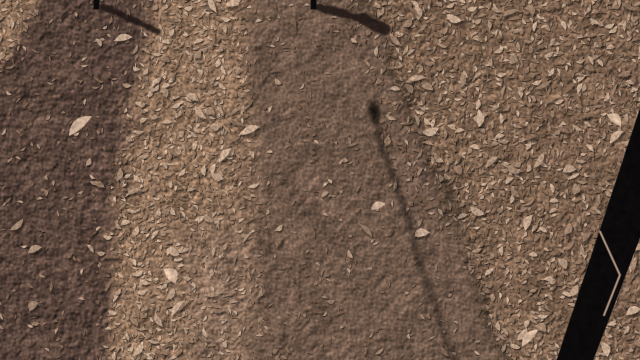
Write a WebGL 1 fragment shader that draws this texture.

```glsl
precision highp float;
// A sunlit dirt track between bands of dry leaf litter, with a dark leaning post.
// Soft masks over bumpy gradient noise make the ground; leaves are scattered
// in jittered grid cells, then shadows, grooves and posts are laid on top.
uniform vec2 u_resolution;
const vec3 SOIL_DARK = vec3(0.34, 0.265, 0.23);
const vec3 SOIL_PATH = vec3(0.425, 0.34, 0.285);
const vec3 SOIL_DUST = vec3(0.52, 0.42, 0.35);
const vec3 LITTER_WARM = vec3(0.56, 0.445, 0.355);
const vec3 LITTER_RIGHT = vec3(0.48, 0.38, 0.305);
const vec3 LEAF_BROWN = vec3(0.37, 0.265, 0.19);
const vec3 LEAF_PALE = vec3(0.84, 0.72, 0.62);
const vec3 SHADOW = vec3(0.12, 0.085, 0.075);
const vec3 POST_BLACK = vec3(0.045, 0.038, 0.038);
const vec2 TO_LIGHT = vec2(-0.004, 0.005);
const float CLOD_FREQ = 46.0;
const float LEAF_FREQ = 72.0;

vec2 hash2(vec2 p) {
  vec3 q = fract(p.xyx * vec3(0.1031, 0.103, 0.0973));
  q += dot(q, q.yzx + 33.33);
  return fract((q.xx + q.yz) * q.zy);
}
float corner(vec2 i, vec2 f, vec2 o) { return dot(hash2(i + o) * 2.0 - 1.0, f - o); }
float noise(vec2 p) {
  vec2 i = floor(p), f = fract(p), u = f * f * (3.0 - 2.0 * f), e = vec2(1.0, 0.0);
  return mix(mix(corner(i, f, e.yy), corner(i, f, e), u.x),
             mix(corner(i, f, e.yx), corner(i, f, e.xx), u.x), u.y);
}
float groundHeight(vec2 p) {
  return noise(p * CLOD_FREQ) + 0.55 * noise(p * CLOD_FREQ * 2.3 + 9.0);
}
float segment(vec2 p, vec2 a, vec2 b) {
  vec2 d = b - a;
  return length(p - a - d * clamp(dot(p - a, d) / dot(d, d), 0.0, 1.0));
}
// Signed size of a curled, pointed leaf; negative inside.
float leaf(vec2 p, float angle, vec2 size) {
  float c = cos(angle), s = sin(angle);
  vec2 q = vec2(c * p.x + s * p.y, c * p.y - s * p.x) / size;
  q.y += 0.5 * q.x * q.x - 0.2;
  return (abs(q.y) + q.x * q.x - 1.0) * size.y;
}
// Lays one grid of random leaves and their small shadows over a colour.
vec3 scatterLeaves(vec3 col, vec2 p, float freq, float density, float glow) {
  vec2 q = p * freq + freq;
  float aa = 0.8 * freq / u_resolution.y;
  for (int j = -1; j <= 1; j++) {
    for (int i = -1; i <= 1; i++) {
      vec2 id = floor(q) + vec2(float(i), float(j));
      vec2 pick = hash2(id + 57.3), form = hash2(id + 113.7), d = q - id - hash2(id);
      vec2 size = vec2(0.3, 0.12) + vec2(0.4, 0.18) * form;
      float present = step(pick.x, density), angle = 6.283 * pick.y;
      float shade = smoothstep(-0.1, 0.15, leaf(d - vec2(0.13, -0.17), angle, size));
      float cover = 1.0 - smoothstep(-aa, aa, leaf(d, angle, size));
      float tone = clamp(form.x * form.y * 1.2 + glow, 0.0, 1.0);
      col *= 1.0 - 0.38 * (1.0 - shade) * present;
      col = mix(col, mix(LEAF_BROWN, LEAF_PALE, tone), cover * present * 0.85);
    }
  }
  return col;
}
// Antialiased coverage inside a signed distance.
float inside(float d, float soft) { return 1.0 - smoothstep(-soft, soft, d); }

void main() {
  vec2 p = gl_FragCoord.xy / u_resolution.y;
  float px = 1.0 / u_resolution.y, down = 1.0 - p.y;
  float wobble = 0.05 * noise(p * 9.0) + 0.035 * noise(p * 27.0), x = p.x + wobble;
  // Bands: left soil, warm litter strip, central path, right litter.
  float bank = inside(x - 0.30 - 0.14 * p.y * p.y, 0.035);
  bank *= smoothstep(-0.03, 0.02, x + 0.6 * down - 0.115);
  float rimX = x - 1.025 - 0.375 * down;
  float right = smoothstep(-0.025, 0.025, rimX);
  float path = smoothstep(0.63, 0.75, x) * (1.0 - right);
  float strip = (1.0 - bank) * (1.0 - path) * (1.0 - right);
  float dusty = strip * smoothstep(0.5, 0.72, down) * smoothstep(0.38, 0.62, x);
  float grooveX = p.x - 1.03 - 0.32 * (down - 0.29) - 0.25 * wobble;
  float verge = path * smoothstep(0.0, 0.03, grooveX) * inside(down - 0.58, 0.18);
  vec3 col = mix(mix(SOIL_PATH, SOIL_DARK, bank), LITTER_WARM, strip);
  col = mix(mix(col, LITTER_RIGHT, right), SOIL_DUST, dusty);
  // Lumpy soil lit from the upper left.
  float height = groundHeight(p), relief = height - groundHeight(p + TO_LIGHT);
  float rough = 0.42 + 0.22 * bank + 0.1 * (strip + right);
  col *= 1.0 + rough * (relief + 0.5 * height) + 0.28 * noise(p * 13.0 + 4.0);
  // Three sizes of dry leaf, from crumbs to broad ones.
  float litter = clamp(strip * (1.0 - 0.6 * dusty) + right + 0.45 * verge, 0.0, 1.0);
  float glow = 0.16 + 0.17 * strip + 0.05 * right;
  col = scatterLeaves(col, p, LEAF_FREQ, 0.10 + 0.62 * litter, glow);
  col = scatterLeaves(col, p, LEAF_FREQ * 0.62, 0.04 + 0.42 * litter, glow);
  col = scatterLeaves(col, p, LEAF_FREQ * 0.36, 0.018 + 0.15 * litter, glow + 0.08);
  col *= 1.0 + 0.3 * noise(p * 140.0);
  // Larger pale leaves lying in the open.
  float pale = leaf(p - vec2(0.22, 0.653), 0.72, vec2(0.042, 0.014));
  pale = min(pale, leaf(p - vec2(1.049, 0.428), 0.4, vec2(0.022, 0.01)));
  pale = min(pale, leaf(p - vec2(1.708, 0.669), -0.7, vec2(0.025, 0.013)));
  pale = min(pale, leaf(p - vec2(1.47, 0.063), 0.8, vec2(0.033, 0.011)));
  pale = min(pale, leaf(p - vec2(0.475, 0.236), -0.9, vec2(0.026, 0.016)));
  col = mix(col, LEAF_PALE * (0.96 + 0.35 * height), inside(pale, px));
  // Groove, hollow at its head, and shaded rim of the path.
  float groove = inside(abs(grooveX) - 0.01, 0.009) * smoothstep(0.25, 0.31, down);
  float hollow = length((p - vec2(1.042, 0.695)) * vec2(1.0, 0.6)) + 0.3 * wobble;
  col *= (1.0 - groove * (0.42 - 0.15 * down)) * (1.0 - 0.6 * inside(hollow - 0.016, 0.01));
  col *= 1.0 - 0.22 * (1.0 - smoothstep(0.0, 0.035, abs(rimX)));
  // Two distant stakes and the shadows they throw.
  float thrown = segment(p, vec2(0.285, 0.982), vec2(0.44, 0.912)) - 0.008;
  thrown = min(thrown, segment(p, vec2(0.885, 0.98), vec2(1.01, 0.947)) - 0.009);
  thrown = min(thrown, segment(p, vec2(1.01, 0.947), vec2(1.07, 0.918)) - 0.015);
  col = mix(col, SHADOW, 0.85 * inside(thrown + 0.15 * wobble, 0.005));
  float stake = min(abs(p.x - 0.268), abs(p.x - 0.871)) - 0.008;
  col = mix(col, POST_BLACK, inside(max(stake, 0.974 - p.y), px));
  // Leaning post, tied with pale cord.
  float postL = 1.778 - 0.331 * (down - 0.30), postR = 1.778 - 0.382 * (down - 0.66);
  col = mix(col, POST_BLACK + 0.02 * height, inside(max(postL - p.x, p.x - postR), px));
  vec2 knot = vec2(1.722, 0.236);
  float cord = min(segment(p, vec2(1.667, 0.356), knot), segment(p, knot, vec2(1.678, 0.125)));
  gl_FragColor = vec4(clamp(mix(col, LEAF_PALE * 0.8, inside(cord - 0.003, px)), 0.0, 1.0), 1.0);
}
```
